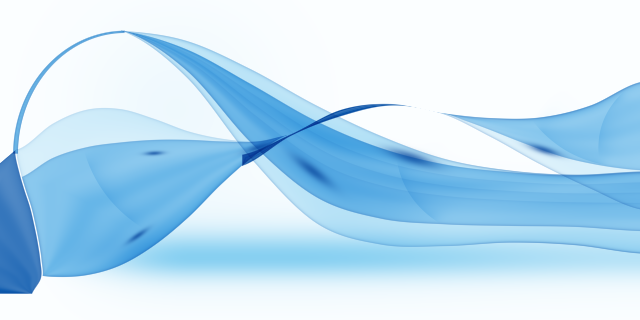
A Shadertoy shader for this background:

```glsl
const vec3 PAPER = vec3(0.985, 0.995, 1.0);
const vec3 SKY = vec3(0.49, 0.80, 0.94);
const vec3 AZURE = vec3(0.30, 0.68, 0.90);
const vec3 DEEP = vec3(0.04, 0.35, 0.68);
const vec3 INK = vec3(0.03, 0.27, 0.61);
const float RIM_WIDTH = 0.0035;
const float SILK = 0.32;
const float SHADOW_Y = 0.195;

// Ribbon spans, in canvas heights
const vec2 BAND = vec2(0.378, 2.0);
const vec2 WAVE = vec2(0.057, 0.911);
const vec2 STRAND = vec2(0.755, 2.0);
const vec2 WING = vec2(1.378, 2.0);
const vec2 FOLD = vec2(0.0755, 0.518);

// Evenly spaced spline heights
const float BAND_TOP[9] = float[](.906, .875, .786, .674, .578, .505, .469, .456, .466);
const float BAND_FOLD[9] = float[](.906, .849, .74, .625, .54, .488, .464, .454, .464);
const float BAND_INNER[9] = float[](.904, .779, .552, .383, .315, .297, .292, .289, .276);
const float BAND_BOTTOM[9] = float[](.902, .758, .503, .302, .234, .229, .24, .232, .206);
const float VEIL_TOP[9] = float[](.536, .615, .659, .661, .63, .591, .568, .56, .581);
const float WAVE_TOP[9] = float[](.445, .508, .542, .557, .565, .565, .56, .56, .581);
const float WAVE_BOTTOM[9] = float[](.146, .133, .138, .169, .232, .32, .427, .518, .581);
const float STRAND_TOP[9] = float[](.518, .583, .659, .677, .649, .633, .635, .672, .745);
const float STRAND_BOTTOM[9] = float[](.479, .574, .635, .668, .644, .57, .484, .409, .344);
const float WING_BOTTOM[9] = float[](.646, .62, .591, .56, .531, .505, .487, .474, .466);
const float FOLD_EDGE[9] = float[](.1, .13, .128, .12, .109, .096, .078, .062, .05);

// Glints: centre, length, angle
const vec4 GLINTS[6] = vec4[](
  vec4(.977, .466, .1, -.65), vec4(1.285, .507, .11, -.3), vec4(.482, .521, .04, .05),
  vec4(1.7, .531, .07, -.3), vec4(.81, .54, .065, .3), vec4(.43, .263, .05, .6));
// Creases: start, end
const vec4 CREASES[4] = vec4[](
  vec4(1.237, .505, 1.38, .297), vec4(.26, .531, .448, .284),
  vec4(1.953, .719, 1.87, .505), vec4(1.66, .625, 1.91, .48));

float corner(vec2 cell, vec2 offset) {
  float a = 6.2832 * fract(sin(dot(cell, vec2(127.1, 311.7))) * 43758.5);
  return dot(vec2(cos(a), sin(a)), offset);
}

float gradientNoise(vec2 p) {
  vec2 i = floor(p), f = p - i, u = f * f * (3.0 - 2.0 * f), e = vec2(1, 0);
  return mix(mix(corner(i, f), corner(i + e, f - e), u.x),
    mix(corner(i + e.yx, f - e.yx), corner(i + 1.0, f - 1.0), u.x), u.y);
}

// Approximate signed distance above a cubic spline
float above(vec2 p, vec2 span, float k[9]) {
  float width = span.y - span.x;
  float s = clamp((p.x - span.x) / width, 0.0, 1.0) * 8.0;
  int i = min(int(s), 7);
  float t = s - float(i), b = k[i], c = k[i + 1];
  float m = 0.5 * (c - k[max(i - 1, 0)]), n = 0.5 * (k[min(i + 2, 8)] - b);
  float q = 3.0 * (c - b) - 2.0 * m - n, r = 2.0 * (b - c) + m + n;
  float slope = (m + t * (2.0 * q + 3.0 * r * t)) * 8.0 / width;
  return (p.y - b - t * (m + t * (q + t * r))) / sqrt(1.0 + slope * slope);
}

float ellipse(vec2 p, vec2 radii) {
  float k = length(p / radii);
  return k * (k - 1.0) / max(length(p / (radii * radii)), 0.001);
}

vec3 stain(vec3 col, vec3 tint, float amount) {
  return col * mix(vec3(1), tint, amount);
}

// Translucent sheet; density runs from top to bottom edge
vec3 ribbon(vec3 col, vec2 p, float top, float bottom, vec3 tint, vec2 density, float rim) {
  float d = min(-top, bottom);
  float mask = smoothstep(0.0, 1.5 / iResolution.y, d);
  float across = clamp(-top / max(bottom - top, 0.001), 0.0, 1.0);
  float silk = 1.0 + SILK * gradientNoise(vec2(p.x * 2.5, across * 5.0 + p.x));
  col = stain(col, tint, mask * clamp(mix(density.x, density.y, across) * silk, 0.0, 1.0));
  return stain(col, DEEP, mask * rim * exp(-max(d, 0.0) / RIM_WIDTH));
}

void mainImage(out vec4 fragColor, in vec2 fragCoord) {
  vec2 p = fragCoord / iResolution.y;

  // Haze and floor shadow
  vec2 haze = p - vec2(0.55, 0.66);
  vec3 col = stain(PAPER, SKY, 0.1 * exp(-12.0 * dot(haze, haze)));
  float lift = (p.y - SHADOW_Y) / (p.y > SHADOW_Y ? 0.075 : 0.06);
  float reach = smoothstep(0.1, 0.6, p.x) * mix(1.0, 0.6, smoothstep(0.9, 2.0, p.x));
  col = stain(col, SKY, reach * (0.75 * exp(-lift * lift) + 0.15 * exp(-0.2 * lift * lift)));

  // Sweeping band
  float start = BAND.x - p.x, far = smoothstep(0.9, 1.8, p.x);
  float top = max(above(p, BAND, BAND_TOP), start);
  float fold = max(above(p, BAND, BAND_FOLD), start);
  float inner = above(p, BAND, BAND_INNER);
  float rim = mix(0.55, 1.0, smoothstep(1.3, 1.7, p.x));
  col = ribbon(col, p, top, above(p, BAND, BAND_BOTTOM), SKY, vec2(0.5, 0.4), rim);
  col = ribbon(col, p, fold, inner, AZURE, mix(vec2(0.85, 0.6), vec2(0.5, 0.3), far), 0.35);
  for (float f = 0.17; f < 0.6; f += 0.17)
    col = ribbon(col, p, max(mix(fold, inner, f), start), inner, SKY, vec2(0.14, 0), 0.1);

  // Left veil, wave and shaded fold
  float edge = above(p.yx, FOLD, FOLD_EDGE), bottom = above(p, WAVE, WAVE_BOTTOM);
  col = ribbon(col, p, max(above(p, WAVE, VEIL_TOP), -edge), bottom, SKY, vec2(0.28, 0.2), 0.3);
  col = ribbon(col, p, max(above(p, WAVE, WAVE_TOP), -edge), bottom, AZURE, vec2(0.5, 0.8), 0.45);
  top = max(edge, p.y - 0.492 - 0.85 * p.x);
  col = ribbon(col, p, top, p.y - 0.08, DEEP, vec2(0.75, 0.9), 0.5);

  // Arched loop
  vec2 q = p - vec2(0.391, 0.518);
  top = max(ellipse(q, vec2(0.352, 0.388)), max(q.x, -q.y));
  col = ribbon(col, p, top, ellipse(q, vec2(0.333, 0.377)), AZURE, vec2(0.75), 0.8);

  // Twisting strand opening into the right wing
  top = max(above(p, STRAND, STRAND_TOP), STRAND.x - p.x);
  float opening = smoothstep(1.15, 1.45, p.x);
  col = ribbon(col, p, top, above(p, STRAND, STRAND_BOTTOM), mix(DEEP, SKY, opening),
    mix(vec2(0.9), vec2(0.4, 0.2), opening), 0.6);
  top = max(top, WING.x - p.x);
  col = ribbon(col, p, top, above(p, WING, WING_BOTTOM), AZURE, vec2(0.5, 0.45), 0.4);

  // Creases shade one side of a bowed line
  for (int i = 0; i < 4; i++) {
    vec2 axis = CREASES[i].zw - CREASES[i].xy, v = p - CREASES[i].xy;
    float t = dot(v, axis) / dot(axis, axis);
    float n = (axis.x * v.y - axis.y * v.x) / length(axis) + 0.12 * t * (1.0 - t);
    float ends = smoothstep(0.0, 0.2, t) * smoothstep(1.0, 0.8, t);
    col = stain(col, SKY, 0.35 * ends * smoothstep(0.0, 0.004, n) * exp(-max(n, 0.0) / 0.035));
  }

  // Glints where the silk turns edge-on
  for (int i = 0; i < 6; i++) {
    float c = cos(GLINTS[i].w), s = sin(GLINTS[i].w);
    vec2 v = mat2(c, -s, s, c) * (p - GLINTS[i].xy) / (GLINTS[i].z * vec2(0.7, 0.16));
    col = mix(col, INK, 0.7 * exp(-dot(v, v)));
  }
  fragColor = vec4(col, 1.0);
}
```
